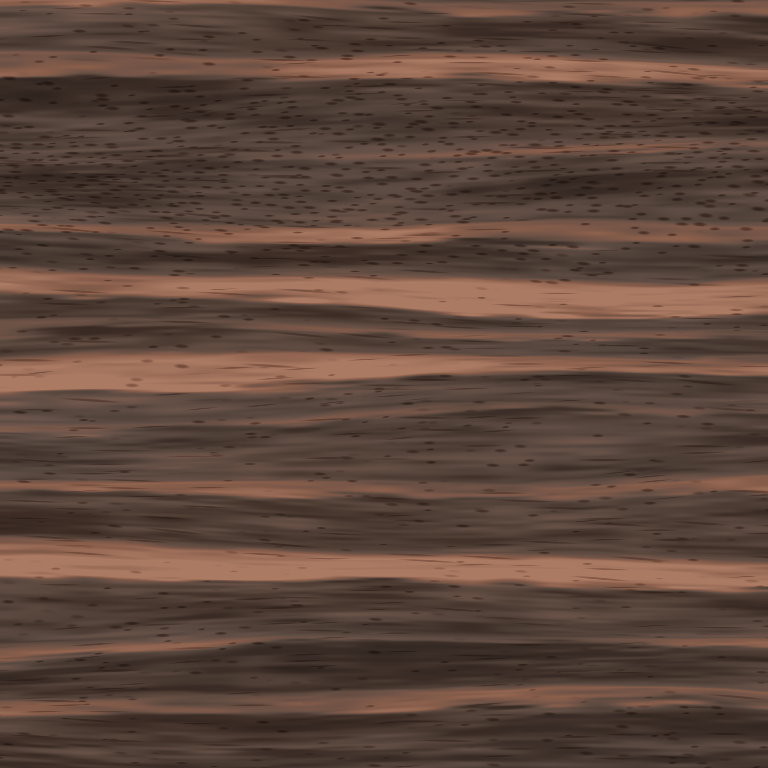
This texture is drawn by a three.js fragment shader. Its source:

```glsl
// Dark striped veneer: salmon bands over umber wood with horizontal grain.
// Frayed bands and stretched noise set a tone, which a colour ramp maps to wood;
// cellular dashes then cut short pores and long dark hairlines into it.

#define BAND_COUNT 13
#define BASE_TONE 0.15
#define STREAK_GAIN 1.15
#define BAND_FRAY 0.016
#define PORE_DEPTH 0.85
#define HAIRLINE_DEPTH 0.6

varying vec2 vUv;

const vec3 ESPRESSO = vec3(0.24, 0.175, 0.145);
const vec3 UMBER = vec3(0.31, 0.24, 0.20);
const vec3 TAUPE = vec3(0.37, 0.29, 0.25);
const vec3 CHESTNUT = vec3(0.45, 0.33, 0.28);
const vec3 SIENNA = vec3(0.53, 0.365, 0.29);
const vec3 SALMON = vec3(0.67, 0.48, 0.39);
const vec3 PORE_TINT = vec3(0.62, 0.54, 0.50);

vec2 hash2(vec2 p) {
  vec3 q = fract(p.xyx * vec3(0.1031, 0.1030, 0.0973));
  q += dot(q, q.yzx + 33.33);
  return fract((q.xx + q.yz) * q.zy);
}

float valueNoise(vec2 p) {
  vec2 cell = floor(p), f = fract(p);
  f = f * f * (3.0 - 2.0 * f);
  float low = mix(hash2(cell).x, hash2(cell + vec2(1.0, 0.0)).x, f.x);
  float high = mix(hash2(cell + vec2(0.0, 1.0)).x, hash2(cell + 1.0).x, f.x);
  return mix(low, high, f.y);
}

// Four layers of stretched noise, centred on zero
float grainStreaks(vec2 p) {
  float sum = 0.28 * valueNoise(p * vec2(1.6, 24.0) + 7.0);
  sum += 0.26 * valueNoise(p * vec2(4.0, 62.0) + 31.0);
  sum += 0.26 * valueNoise(p * vec2(8.0, 135.0) + 53.0);
  sum += 0.20 * valueNoise(p * vec2(18.0, 250.0) + 71.0);
  return sum - 0.5;
}

// Gentle bending of the grain lines
vec2 bendGrain(vec2 p) {
  float bend = 0.006 * sin(p.x * 4.0 + p.y * 17.0) + 0.003 * sin(p.x * 9.0 - p.y * 29.0);
  bend += 0.012 * (p.x - 0.5) * sin(p.y * 19.0 + 2.0);
  return vec2(p.x, p.y + bend);
}

// Irregular light bands: a core with soft edges inside a faint wide glow
float bandTone(vec2 p, float fray) {
  float core = 0.0, glow = 0.0;
  for (int i = 0; i < BAND_COUNT; i++) {
    float id = float(i);
    float strength = fract(id * 0.618);
    float shift = 0.45 * sin(id * 0.9 + 3.4);
    float center = (id + 0.5 + shift) / float(BAND_COUNT);
    float along = valueNoise(vec2(p.x * 2.6 + id * 5.3, id * 3.7));
    float halfWidth = (0.005 + 0.017 * strength * strength) * (0.75 + 0.5 * along);
    float d = abs(p.y - center + fray * BAND_FRAY);
    float soft = 0.0025 + 0.22 * halfWidth;
    float mask = 1.0 - smoothstep(halfWidth - soft, halfWidth + soft, d);
    float fade = mix(0.35 + 0.9 * along, 0.9 + 0.2 * along, strength);
    core = max(core, mask * fade * (0.26 + 0.42 * strength));
    glow = max(glow, exp(-d * d * 1600.0) * along);
  }
  return core + 0.16 * glow;
}

// Scattered dashes, one per cell; halfSize is in canvas units
float dashes(vec2 p, vec2 cells, vec2 halfSize, float density) {
  vec2 q = p * cells, home = floor(q);
  float ink = 0.0;
  for (int j = -1; j <= 1; j++) {
    for (int i = -1; i <= 1; i++) {
      vec2 cell = home + vec2(float(i), float(j));
      vec2 spot = hash2(cell + 11.0), kind = hash2(cell + 97.0);
      vec2 d = (q - cell - spot) / cells;
      d.y += d.x * (kind.y - 0.5) * 0.12;
      float r = length(d / (halfSize * (0.6 + 0.6 * kind.y)));
      float mark = 1.0 - smoothstep(0.35, 1.25, r);
      ink = max(ink, mark * smoothstep(kind.x - 0.1, kind.x + 0.1, density));
    }
  }
  return ink;
}

vec3 woodRamp(float tone) {
  vec3 c = mix(ESPRESSO, UMBER, clamp(tone / 0.17, 0.0, 1.0));
  c = mix(c, TAUPE, clamp((tone - 0.17) / 0.16, 0.0, 1.0));
  c = mix(c, CHESTNUT, clamp((tone - 0.33) / 0.19, 0.0, 1.0));
  c = mix(c, SIENNA, clamp((tone - 0.52) / 0.18, 0.0, 1.0));
  c = mix(c, SALMON, clamp((tone - 0.70) / 0.30, 0.0, 1.0));
  return c * (1.0 + 0.8 * clamp(tone, -0.3, 0.0));
}

void main() {
  vec2 p = bendGrain(vUv);
  float streaks = grainStreaks(p);
  float bands = bandTone(p, streaks * 2.0);
  float tone = BASE_TONE + bands + streaks * STREAK_GAIN;
  vec3 color = woodRamp(tone);

  // Grey haze drifting over the dark wood
  float haze = valueNoise(p * vec2(2.5, 13.0) + 19.0) * (1.0 - smoothstep(0.1, 0.4, bands));
  color = mix(color, vec3(dot(color, vec3(0.33))) * vec3(1.08, 1.0, 0.97), 0.32 * haze);

  // Pores crowd the upper zone; hairlines run everywhere
  float crowd = exp(-pow((p.y - 0.78) / 0.11, 2.0));
  float patches = valueNoise(p * vec2(3.0, 16.0) + 43.0);
  float poreDensity = (0.12 + 0.75 * crowd) * (0.45 + 0.8 * patches);
  poreDensity *= 1.0 - 0.6 * smoothstep(0.3, 0.6, bands);
  float pores = dashes(p, vec2(48.0, 125.0), vec2(0.0085, 0.0019), poreDensity);
  float hairlines = dashes(p, vec2(13.0, 85.0), vec2(0.034, 0.0014), 0.15 + 0.35 * patches);
  color *= mix(vec3(1.0), PORE_TINT, max(pores * PORE_DEPTH, hairlines * HAIRLINE_DEPTH));

  gl_FragColor = vec4(color, 1.0);
}
```
